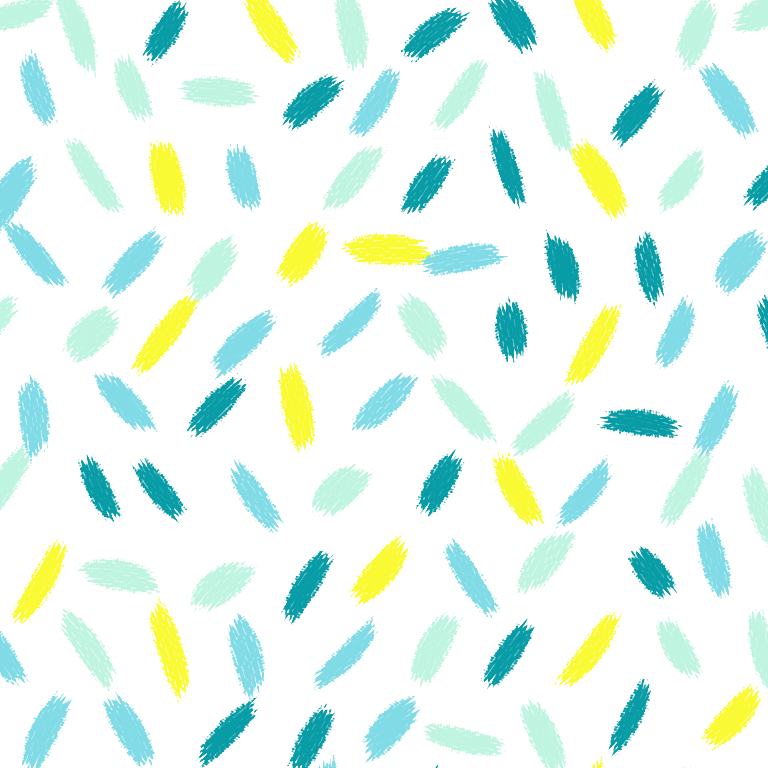
Write a Shadertoy shader that draws this pattern.

```glsl
// Scattered dry-brush dashes in yellow, sky blue, mint and teal on white.
#define GRID vec2(9.0, 9.8)            // columns and rows of dashes
#define JITTER 0.34                    // wander inside a cell
#define HALF_LENGTH vec2(0.035, 0.053) // short, long
#define HALF_WIDTH vec2(0.0215, 0.0145) // for short, for long
#define END_FRAY 0.008
#define SIDE_FRAY 0.0028
#define SOFTNESS 0.0018
#define YELLOW vec3(0.98, 0.98, 0.20)
#define SKY vec3(0.50, 0.86, 0.90)
#define MINT vec3(0.75, 0.96, 0.88)
#define TEAL vec3(0.03, 0.61, 0.65)

vec3 hash3(vec2 p) {
    vec3 q = vec3(dot(p, vec2(127.1, 311.7)),
                  dot(p, vec2(269.5, 183.3)),
                  dot(p, vec2(419.2, 371.9)));
    return fract(sin(q) * 43758.5);
}

// Layered sines, fine across the dash and slow along it, about -1 to 1.
float bristles(vec2 p, float seed) {
    float warp = 1.5 * sin(p.x * 170.0 + seed) + sin(p.x * 390.0 - seed * 2.0);
    return (sin(p.y * 610.0 + p.x * 70.0 + seed * 1.7 + warp)
          + sin(p.y * 940.0 - p.x * 110.0 + seed * 2.9 - warp)
          + sin(p.y * 1370.0 + p.x * 90.0 + seed * 4.3)) / 2.4;
}

// Leaning left, leaning right, or now and then nearly flat.
float dashAngle(float kind, float vary) {
    if (kind < 0.10) return mix(-0.25, 0.25, vary);
    return kind < 0.54 ? mix(0.72, 1.12, vary) : mix(-1.42, -0.90, vary);
}

// Coverage of one dash; p.x runs along it.
float dash(vec2 p, float size, vec3 shape) {
    float seed = 40.0 * shape.y + 17.0 * shape.z;
    float halfLength = size * mix(HALF_LENGTH.x, HALF_LENGTH.y, shape.x);
    float halfWidth = size * mix(HALF_WIDTH.x, HALF_WIDTH.y, shape.x)
                    * mix(0.85, 1.12, shape.z);
    p.y += (shape.z - 0.5) * 3.5 * p.x * p.x;          // slight bend
    float slanted = p.x + (shape.y - 0.5) * 1.7 * p.y; // skewed ends
    float along = slanted / halfLength;
    float hair = bristles(p, seed);
    float grain = sin(p.x * 1150.0 + seed) * sin(p.x * 470.0 + p.y * 350.0);

    float ends = 0.55 * (abs(slanted) - halfLength + END_FRAY * hair);
    float sides = abs(p.y) - halfWidth * (1.0 - 0.38 * along * along)
                + SIDE_FRAY * (0.6 * hair + 0.7 * grain);
    float edge = max(ends, sides);
    float soft = max(SOFTNESS, 0.8 / iResolution.y);
    float body = 1.0 - smoothstep(-soft, soft, edge);

    // Dry scratches, stronger near the rim.
    float rim = smoothstep(-0.010, 0.0, edge);
    float dryness = shape.y * shape.y * 0.35 + 0.35 * rim;
    return body * (1.0 - dryness * smoothstep(0.25, 0.9, hair));
}

void mainImage(out vec4 fragColor, in vec2 fragCoord) {
    vec2 uv = fragCoord / iResolution.y;
    float row = floor(uv.y * GRID.y);
    vec3 color = vec3(1.0);

    // Brick-like layout: odd rows move by half a cell.
    for (float dy = -1.0; dy <= 1.0; dy++) {
        float y = row + dy;
        float shift = 0.5 * mod(y, 2.0);
        float column = floor(uv.x * GRID.x - shift);
        for (float dx = -1.0; dx <= 1.0; dx++) {
            vec2 cell = vec2(column + dx, y);
            vec3 place = hash3(cell + 3.7);
            vec3 shape = hash3(cell + 51.3);
            vec3 look = hash3(cell + 97.9);

            vec2 center = cell + vec2(0.5 + shift, 0.5) + (place.xy - 0.5) * JITTER;
            vec2 p = uv - center / GRID;
            float angle = dashAngle(place.z, look.x);
            float c = cos(angle), s = sin(angle);
            p = vec2(c * p.x + s * p.y, c * p.y - s * p.x);

            // Neighbours cycle through the four paints.
            float paint = mod(cell.x + 2.0 * cell.y + floor(look.y * 2.0), 4.0);
            vec3 ink = paint < 0.5 ? YELLOW : paint < 1.5 ? SKY
                     : paint < 2.5 ? MINT : TEAL;
            float size = paint < 0.5 ? 1.07 : paint < 2.5 ? 0.99 : 0.91;
            color = mix(color, ink, dash(p, size, shape));
        }
    }
    fragColor = vec4(color, 1.0);
}
```
